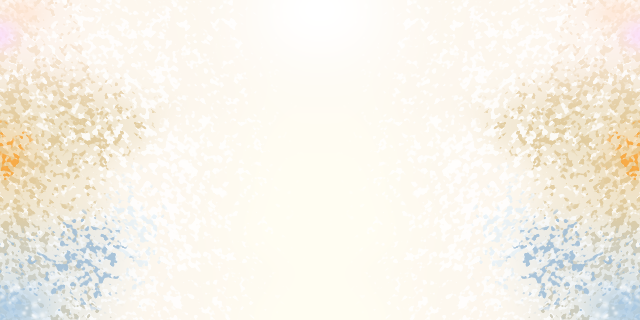
This background is drawn by a Shadertoy shader. Its source:

```glsl
// Mirrored grunge paint: ochre and blue flecks at both sides of a glowing cream centre.

float hash(vec2 p) {
    vec3 q = fract(vec3(p.xyx) * 0.1031);
    q += dot(q, q.yzx + 33.33);
    return fract((q.x + q.y) * q.z);
}

float noise(vec2 p) {
    vec2 cell = floor(p), f = fract(p);
    f = f * f * (3.0 - 2.0 * f);
    float low = mix(hash(cell), hash(cell + vec2(1, 0)), f.x);
    float high = mix(hash(cell + vec2(0, 1)), hash(cell + vec2(1, 1)), f.x);
    return mix(low, high, f.y);
}

// Ragged paint flecks; density 0 leaves none, 1 covers nearly all
float flecks(vec2 p, float scale, float density, float seed) {
    vec2 q = mat2(0.8, 0.6, -0.6, 0.8) * p * vec2(1.0, 1.2) * scale + seed;
    float grain = 0.6 * noise(q) + 0.4 * noise(q * 1.9 + 17.0);
    float threshold = mix(0.87, 0.3, density);
    float shape = smoothstep(threshold - 0.08, threshold + 0.08, grain);
    return shape * smoothstep(0.03, 0.25, density);
}

// Soft elliptical patch
float glow(vec2 p, vec2 centre, vec2 radius) {
    vec2 d = (p - centre) / radius;
    return exp(-dot(d, d));
}

// Blend of three colours from bottom to top
vec3 bands(float y, vec3 bottom, vec3 middle, vec3 top) {
    vec3 c = mix(bottom, middle, smoothstep(0.2, 0.38, y));
    return mix(c, top, smoothstep(0.6, 0.88, y));
}

// Small scattered light spots near the lower corner
float sparkles(vec2 p) {
    float light = 0.0;
    for (int i = 0; i < 14; i++) {
        float k = float(i);
        vec2 centre = vec2(hash(vec2(k, 3.0)) * 0.14, hash(vec2(k, 8.0)) * 0.11);
        float radius = mix(0.004, 0.012, hash(vec2(k, 5.0)));
        light += 0.75 * glow(p, centre, vec2(radius));
    }
    return min(light, 1.0);
}

void mainImage(out vec4 fragColor, in vec2 fragCoord) {
    vec2 uv = fragCoord / iResolution.xy;
    vec2 p = vec2(1.0 - abs(2.0 * uv.x - 1.0), uv.y); // x: 0 at sides, 1 at centre
    float cloud = noise(p * 7.0 + 4.0) - 0.5;

    // Cream ground, slightly rosier above
    const vec3 white = vec3(1.0);
    vec3 cream = mix(vec3(1.0, 0.992, 0.95), vec3(0.995, 0.975, 0.95), smoothstep(0.4, 1.0, p.y));
    vec3 rosy = vec3(0.992, 0.97, 0.935);
    vec3 color = mix(rosy, cream, smoothstep(0.55, 0.95, p.x + 0.15 * cloud));

    // Reach of the side paint, widest above the middle
    float reach = 0.33 + 0.2 * glow(vec2(p.y), vec2(0.64), vec2(0.2)) + 0.06 * (1.0 - p.y);
    float side = 1.0 - smoothstep(reach - 0.32, reach + 0.08, p.x + 0.12 * cloud);

    // Pale wash beneath the flecks
    vec3 wash = bands(p.y, vec3(0.92, 0.92, 0.89), vec3(0.935, 0.89, 0.79), vec3(0.99, 0.95, 0.925));
    color = mix(color, wash, 0.95 * side);

    // White flecks fading toward the centre, sparse over the solid side wash
    float veil = 1.0 - smoothstep(0.45, 1.1, p.x);
    float band = glow(p, vec2(0.58, 0.42), vec2(0.22, 0.3));
    float solid = glow(p, vec2(0.0, 0.4), vec2(0.3, 0.17));
    float chips = flecks(p, 62.0, 0.43 * veil + 0.22 * band - 0.2 * solid, 9.0);
    color = mix(color, white, 0.8 * chips);

    // Ochre flecks, browner below and peach above
    vec3 ochre = bands(p.y, vec3(0.78, 0.76, 0.67), vec3(0.87, 0.775, 0.58), vec3(0.965, 0.89, 0.81));
    color = mix(color, ochre, 0.8 * flecks(p, 66.0, 0.52 * side, 31.0));

    // Orange embers at the edge
    float ember = glow(p, vec2(0.02, 0.52), vec2(0.08, 0.09));
    color = mix(color, vec3(0.97, 0.77, 0.47), 0.4 * ember);
    color = mix(color, vec3(0.97, 0.64, 0.21), 0.85 * flecks(p, 62.0, 0.52 * ember, 53.0));

    // Blue flecks in two lower patches, with a pale fringe
    float blue = glow(p, vec2(0.28, 0.21), vec2(0.11, 0.11));
    blue = min(1.0, blue + 0.85 * glow(p, vec2(0.05, 0.12), vec2(0.22, 0.13)));
    float fringe = glow(p, vec2(0.42, 0.25), vec2(0.1, 0.2));
    color = mix(color, vec3(0.89, 0.94, 0.97), 0.7 * flecks(p, 62.0, 0.55 * fringe, 71.0));
    color = mix(color, vec3(0.84, 0.88, 0.91), 0.3 * blue);
    color = mix(color, vec3(0.63, 0.745, 0.84), 0.88 * flecks(p, 62.0, 0.56 * blue, 83.0));

    // Smooth blue corner with light spots
    float corner = glow(p, vec2(0.04, 0.03), vec2(0.11, 0.08));
    color = mix(color, vec3(0.68, 0.80, 0.90), 0.8 * corner);
    color = mix(color, white, 0.85 * sparkles(p));

    // Peach and lilac tints in the upper corner
    color = mix(color, vec3(1.0, 0.89, 0.81), 0.6 * glow(p, vec2(0.07, 0.96), vec2(0.07, 0.05)));
    color = mix(color, vec3(0.98, 0.86, 0.97), 0.8 * glow(p, vec2(0.0, 0.89), vec2(0.05, 0.045)));

    // White light falling from the top centre
    color = mix(color, white, glow(p, vec2(1.0, 0.97), vec2(0.23, 0.18)));
    fragColor = vec4(color, 1.0);
}
```
